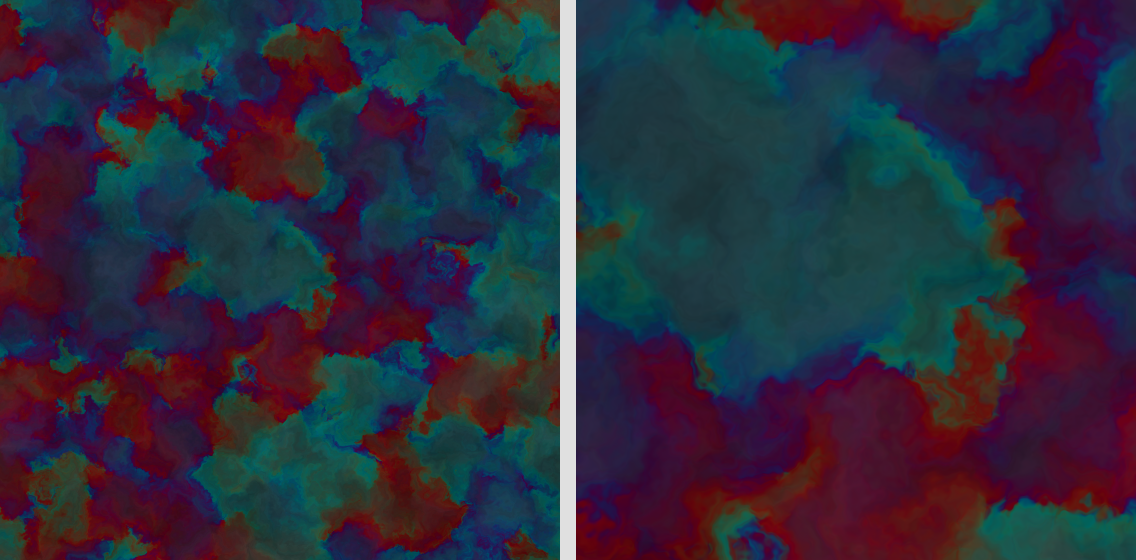
Left: the whole. Right: its middle third, enlarged.
A WebGL 2 fragment shader for this texture:

```glsl
#version 300 es
precision highp float;
// Dark, mottled clouds of teal, navy, purple, crimson and rust.

uniform vec2 u_resolution;
out vec4 fragColor;

const vec3 BASE_COLOR = vec3(0.187, 0.178, 0.202);
const vec3 RED_VS_TEAL = vec3(0.205, -0.165, -0.155);
const vec3 OLIVE_SHIFT = vec3(0.035, 0.075, -0.050);
const vec3 VIOLET_SHIFT = vec3(-0.020, -0.125, 0.085);

float hash(vec2 cell) {
    return fract(sin(dot(cell, vec2(127.1, 311.7))) * 43758.5453);
}

float valueNoise(vec2 p) {
    vec2 cell = floor(p);
    vec2 f = fract(p);
    vec2 s = f * f * (3.0 - 2.0 * f);
    float bottom = mix(hash(cell), hash(cell + vec2(1.0, 0.0)), s.x);
    float top = mix(hash(cell + vec2(0.0, 1.0)), hash(cell + vec2(1.0)), s.x);
    return mix(bottom, top, s.y);
}

// Fractal sum centred on zero; each octave is turned to hide the lattice.
float fbm(vec2 p, int octaves, float gain) {
    const mat2 TURN = mat2(0.8, 0.6, -0.6, 0.8);
    float sum = 0.0;
    float amplitude = 0.5;
    for (int i = 0; i < octaves; i++) {
        sum += amplitude * (valueNoise(p) - 0.5);
        p = TURN * p * 2.03 + vec2(17.3, 9.1);
        amplitude *= gain;
    }
    return sum;
}

vec2 fbmPair(vec2 p, int octaves, float gain) {
    return vec2(fbm(p, octaves, gain), fbm(p + vec2(43.7, 71.9), octaves, gain));
}

// Bends the plane so that cloud borders curl and fold.
vec2 warp(vec2 p, float scale, float strength) {
    return p + strength * fbmPair(p * scale + vec2(5.2, 31.4), 5, 0.6);
}

// Direction sets the hue; saturation peaks at the rim radius and fades inside.
vec3 cloudColor(vec2 field, float rim) {
    vec2 chroma = 2.0 * rim * field / (dot(field, field) + rim * rim);
    return BASE_COLOR + chroma.x * RED_VS_TEAL
        + max(chroma.y, 0.0) * OLIVE_SHIFT + max(-chroma.y, 0.0) * VIOLET_SHIFT;
}

void main() {
    vec2 uv = gl_FragCoord.xy / u_resolution.y;

    // Cloud patches with ragged fine detail
    vec2 p = warp(uv, 16.0, 0.09);
    vec2 field = fbmPair(p * 10.0 + vec2(3.0, 12.0), 6, 0.56);
    field += 0.22 * fbmPair(uv * 4.0 + vec2(60.0, 24.0), 2, 0.5);
    vec3 color = cloudColor(field + vec2(-0.015, -0.025), 0.075);

    // Uneven light
    float light = 1.0 + 0.6 * fbm(p * 18.0 + vec2(91.0, 37.0), 5, 0.65);
    fragColor = vec4(clamp(color * light, 0.0, 1.0), 1.0);
}
```
